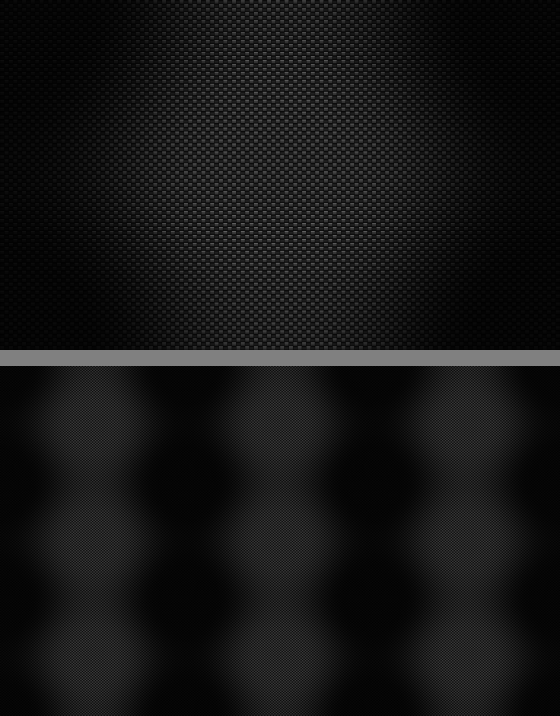
Top: one tile. Bottom: repeated 3 by 3.
A Shadertoy shader for this pattern:

```glsl
// Dark woven carbon cloth: a checker of raised and sunken threads under a soft central glow.

const float PI = 3.14159265;
const vec2 REPEATS = vec2(64.0, 44.0);   // weave repeats across and down
const int SAMPLES = 4;                   // smoothing samples per axis

// Soft-edged box mask inside a unit cell
float cellMask(vec2 p, vec2 margin, float blur) {
    vec2 edge = min(p, 1.0 - p);
    vec2 inside = smoothstep(margin - blur, margin + blur, edge);
    return inside.x * inside.y;
}

// Raised thread: bright upper lip, shading down to the lower edge
float raisedThread(vec2 p) {
    float body = mix(0.185, 0.275, p.y);
    float lip = smoothstep(0.64, 0.78, p.y) * 0.15;
    return mix(0.035, body + lip, cellMask(p, vec2(0.05, 0.08), 0.04));
}

// Sunken thread: dim, shadowed from above, with a faint ridge
float sunkenThread(vec2 p) {
    float body = mix(0.120, 0.060, p.y);
    float ridge = 0.045 * (1.0 - smoothstep(0.06, 0.20, abs(p.y - 0.52)));
    return mix(0.020, body + ridge, cellMask(p, vec2(0.06, 0.11), 0.06));
}

// Checkered weave; an even number of cells each way keeps it seamless
float weave(vec2 uv, vec2 repeats) {
    vec2 grid = uv * repeats * 2.0;
    vec2 cell = floor(grid);
    vec2 p = fract(grid);
    float parity = mod(cell.x + cell.y, 2.0);
    return parity < 0.5 ? raisedThread(p) : sunkenThread(p);
}

// Periodic oval glow, widest along the vertical
float glow(vec2 uv, float dimmest) {
    vec2 s = sin(PI * (uv - 0.5));
    float falloff = dot(s * s, vec2(1.0, 0.36));
    return mix(dimmest, 1.0, 1.0 - smoothstep(0.06, 1.16, falloff));
}

void mainImage(out vec4 fragColor, in vec2 fragCoord) {
    vec2 uv = fragCoord / iResolution.xy;

    // Average the weave over the area of one pixel
    float shade = 0.0;
    for (int j = 0; j < SAMPLES; j++) {
        for (int i = 0; i < SAMPLES; i++) {
            vec2 offset = (vec2(i, j) + 0.5) / float(SAMPLES) - 0.5;
            shade += weave(uv + offset / iResolution.xy, REPEATS);
        }
    }
    shade /= float(SAMPLES * SAMPLES);

    fragColor = vec4(vec3(shade * glow(uv, 0.13)), 1.0);
}
```
